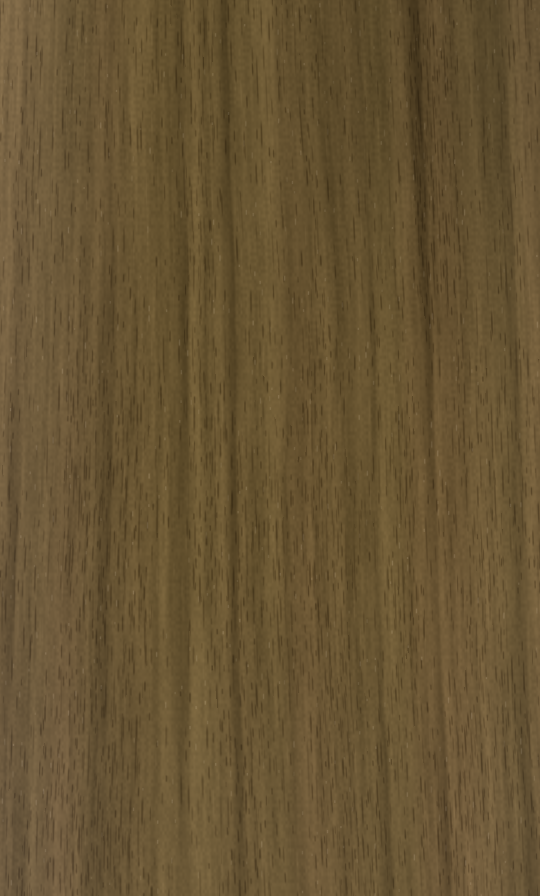
This texture is drawn by a Shadertoy shader. Its source:

```glsl
// Straight-grained walnut veneer: vertical bands, dark veins, short pores and pale flecks.

float hash(vec2 p) {
    return fract(sin(dot(p, vec2(127.1, 311.7))) * 43758.5453);
}

float noise(vec2 p) {
    vec2 i = floor(p), f = fract(p);
    f = f * f * (3.0 - 2.0 * f);
    return mix(mix(hash(i), hash(i + vec2(1, 0)), f.x),
               mix(hash(i + vec2(0, 1)), hash(i + vec2(1, 1)), f.x), f.y);
}

// Noise centred on zero, stretched along the grain
float streak(vec2 p, float across, float along, float seed) {
    return noise(p * vec2(across, along) + seed * vec2(17.3, 9.1)) - 0.5;
}

// Thin vertical dashes, one at most in each jittered cell
float dashes(vec2 p, vec2 cell, float halfWidth, float density, float seed) {
    float column = floor(p.x / cell.x);
    p.y += cell.y * hash(vec2(column, seed));
    vec2 id = vec2(column, floor(p.y / cell.y)) + seed * 31.0;
    vec2 local = (fract(p / cell) - 0.5) * cell;
    local.x -= (hash(id + 3.1) - 0.5) * cell.x * 0.5;
    float halfLength = cell.y * mix(0.15, 0.48, hash(id + 7.7));
    float taper = 1.0 - smoothstep(0.4, 1.0, abs(local.y) / halfLength);
    float soft = max(0.0009, 0.6 / iResolution.y);
    float body = 1.0 - smoothstep(halfWidth - soft, halfWidth + soft, abs(local.x));
    return body * taper * step(hash(id), density) * mix(0.4, 1.0, hash(id + 5.3));
}

// Dark growth lines: a crisp right edge and a fade to the left
float veins(vec2 p) {
    float sum = 0.0;
    float cell = floor(p.x / 0.075);
    for (float k = -1.0; k <= 1.0; k++) {
        float id = cell + k;
        float centre = (id + 0.15 + 0.7 * hash(vec2(id, 4.0))) * 0.075;
        float d = p.x - centre;
        float width = d > 0.0 ? 0.0028 : 0.009;
        float strength = mix(0.2, 1.0, hash(vec2(id, 8.0)));
        float fade = 0.4 + 1.1 * noise(vec2(id * 5.7, p.y * 3.0));
        sum += strength * fade * exp(-d * d / (width * width));
    }
    return sum;
}

void mainImage(out vec4 fragColor, in vec2 fragCoord) {
    vec2 p = fragCoord / iResolution.y;
    vec2 uv = fragCoord / iResolution.xy;

    // The grain fans out towards the bottom and wavers a little
    float lean = 0.055 * smoothstep(0.03, 0.38, p.x) - 0.022;
    vec2 g = p;
    g.x -= lean * (1.0 - p.y);
    g.x += 0.006 * streak(p, 5.0, 3.0, 1.0) + 0.002 * streak(p, 16.0, 11.0, 2.0);

    // Tone from broad bands down to hair-fine fibres
    float tone = 0.17 * streak(g, 24.0, 0.9, 3.0)
               + 0.17 * streak(g, 65.0, 1.5, 4.0)
               + 0.14 * streak(g, 150.0, 4.0, 5.0)
               + 0.12 * streak(g, 330.0, 16.0, 6.0)
               + 0.10 * streak(p, 400.0, 260.0, 7.0);
    float warmth = 0.5 + 0.8 * streak(g, 30.0, 1.0, 8.0);
    vec3 olive = vec3(0.423, 0.350, 0.200);
    vec3 brown = vec3(0.440, 0.350, 0.212);
    vec3 wood = mix(olive, brown, warmth) * (1.0 + tone * vec3(0.95, 1.0, 1.25));

    wood *= 1.0 - veins(g) * vec3(0.18, 0.19, 0.23);

    // Pores cluster in some bands and thin out in others
    float density = 0.18 + 0.5 * smoothstep(0.3, 0.75, noise(g * vec2(32.0, 2.5) + 40.0));
    float pores = dashes(g, vec2(0.0065, 0.044), 0.0009, density, 1.0);
    pores = max(pores, dashes(g + 0.0031, vec2(0.0052, 0.026), 0.0007, density, 2.0));
    pores = max(pores, 0.8 * dashes(g + 0.0017, vec2(0.0075, 0.085), 0.0008, density, 3.0));
    wood *= 1.0 - pores * vec3(0.26, 0.29, 0.36);

    // Pale fibres between the pores and small mineral flecks
    float fibres = dashes(g + 0.0043, vec2(0.0071, 0.050), 0.0007, 0.30, 4.0);
    float flecks = dashes(p, vec2(0.009, 0.011), 0.0007, 0.10, 5.0);
    wood += fibres * vec3(0.030, 0.026, 0.022) + flecks * vec3(0.09, 0.09, 0.095);

    // Greyish sheen on the left and bottom, dimmer upper right corner
    float sheen = 0.9 * (1.0 - smoothstep(0.0, 0.32, uv.x))
                + 0.45 * (1.0 - smoothstep(0.0, 0.45, uv.y))
                + 0.35 * smoothstep(0.75, 1.0, uv.x);
    wood += sheen * vec3(0.014, 0.018, 0.042);
    wood *= 1.0 - 0.13 * smoothstep(0.5, 1.0, uv.y) * smoothstep(0.1, 1.0, uv.x);

    fragColor = vec4(wood, 1.0);
}
```
